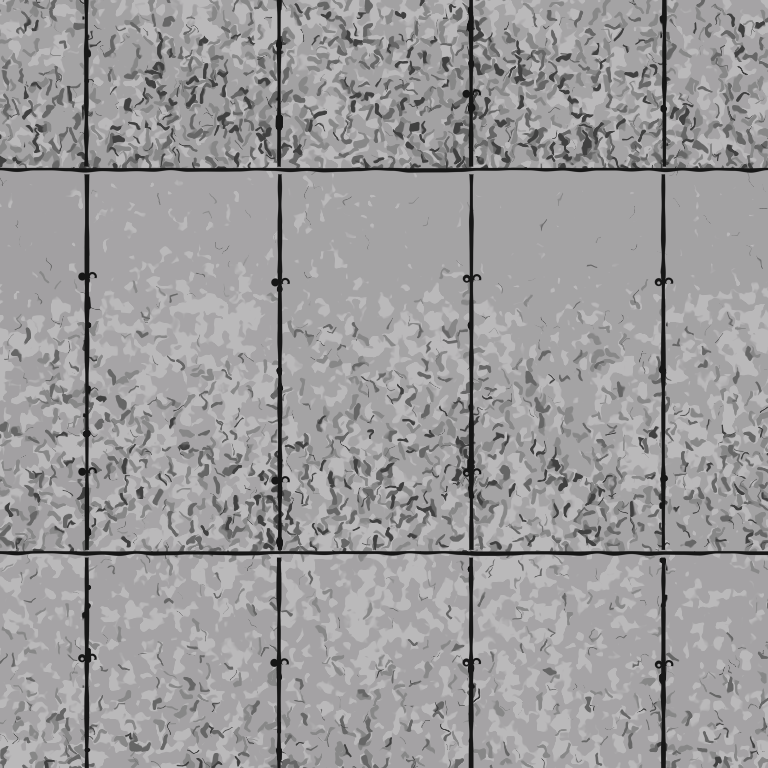
A WebGL 1 fragment shader for this texture:

```glsl
precision highp float;
// Weathered concrete cladding: tall grey panels split by thin black joints.
// Bent strokes, scattered one per grid cell, form the pitting; thresholded
// noise forms the pale wear, and small clips sit along the upright joints.

uniform vec2 u_resolution;

float hash(vec2 p) {
  vec3 q = fract(p.xyx * 0.1031);
  q += dot(q, q.yzx + 33.33);
  return fract((q.x + q.y) * q.z);
}

float noise(vec2 p) {
  vec2 i = floor(p), f = fract(p);
  f = f * f * (3.0 - 2.0 * f);
  return mix(mix(hash(i), hash(i + vec2(1, 0)), f.x),
             mix(hash(i + vec2(0, 1)), hash(i + vec2(1, 1)), f.x), f.y);
}

float segment(vec2 p, vec2 d) {
  return length(p - d * clamp(dot(p, d) / dot(d, d), 0.0, 1.0));
}

// Coverage between 0 and 1 for a signed distance, smoothed over a pixel
float fill(float d, float px) {
  return 1.0 - smoothstep(-0.7 * px, 0.7 * px, d);
}

// Bent strokes; density is the chance that a cell holds one
float flecks(vec2 p, float density, float seed, float px) {
  vec2 cell = floor(p);
  float d = 1.0;
  for (int j = -1; j <= 1; j++) {
    for (int i = -1; i <= 1; i++) {
      vec2 id = cell + vec2(i, j), key = id + seed;
      float size = clamp((density - hash(key)) * 8.0, 0.0, 1.0);
      vec2 center = id + 0.2 + 0.6 * vec2(hash(key + 17.3), hash(key + 41.7));
      float a = 6.283 * hash(key + 73.1);
      float b = a + 1.6 + 2.6 * hash(key + 97.9);
      vec2 armA = vec2(0.75 * cos(a), sin(a)) * 0.55;
      vec2 armB = vec2(0.75 * cos(b), sin(b)) * 0.45;
      float stroke = min(segment(p - center, armA), segment(p - center, armB));
      float radius = 0.12 + 0.1 * hash(key + 59.3);
      if (size > 0.0) d = min(d, stroke - radius * size);
    }
  }
  return fill(d, px);
}

void main() {
  vec2 p = gl_FragCoord.xy / u_resolution;
  float px = 1.0 / min(u_resolution.x, u_resolution.y);

  // Panel grid: four columns and two rows per canvas, offset from the edges
  vec2 pitch = vec2(0.2505, 0.499);
  vec2 grid = (p - vec2(0.113, 0.28)) / pitch;
  vec2 panel = floor(grid);
  float v = fract(grid.y);
  float worn = mod(panel.y, 2.0);
  vec2 joint = (grid - floor(grid + 0.5)) * pitch;
  float jointId = floor(grid.x + 0.5);

  // Wear gathers at the foot of each panel and beside the upright joints
  float patchy = noise(p * 9.0 + 5.0) * 0.6 + noise(p * 23.0) * 0.4;
  float clean = smoothstep(0.6, 0.78, v) * (1.0 - worn);
  float wear = 0.85 * (1.0 - smoothstep(0.12, 0.82, v)) + mix(0.07, 0.2, worn);
  wear += 0.2 * exp(-abs(joint.x) * 70.0) * (1.0 - clean);
  wear *= mix(0.45, 1.55, patchy);

  // Base tone and pale flaking
  vec3 color = vec3(0.642, 0.636, 0.642) + 0.016 * (hash(panel + 8.0) - 0.5);
  vec2 warp = vec2(noise(p * 130.0), noise(p * 130.0 + 60.0)) - 0.5;
  vec2 w = p + warp * 0.008;
  float flake = noise(w * vec2(95, 75)) * 0.6 + noise(w * 150.0 + 31.0) * 0.4;
  float limit = 0.565 + 0.25 * clean - 0.25 * (noise(p * 7.0 + 20.0) - 0.5);
  float pale = smoothstep(-40.0 * px, 40.0 * px, flake - limit);
  color = mix(color, vec3(0.73, 0.725, 0.73), pale);

  // Pitting in three tones, the darkest only where wear is heavy
  vec2 rough = p + warp * 0.007;
  color = mix(color, vec3(0.53), flecks(rough * 60.0, wear * 0.56, 11.0, 60.0 * px));
  color = mix(color, vec3(0.40), flecks(rough * 66.0, wear * 0.38, 211.0, 66.0 * px));
  color = mix(color, vec3(0.25), flecks(rough * 70.0, wear * wear * 0.24, 411.0, 70.0 * px));

  // Joints wander slightly and thicken in places
  vec2 run = vec2(noise(vec2(p.y * 45.0, jointId * 7.0 + 90.0)),
                  noise(vec2(p.x * 45.0, floor(grid.y + 0.5) * 7.0 + 130.0)));
  vec2 shift = vec2(hash(vec2(jointId, panel.y) + 30.0) - 0.5, run.y - 0.5) * 0.002;
  vec2 halfWidth = vec2(0.0019, 0.0015) + 0.0014 * run;
  vec2 edge = abs(joint + shift) - halfWidth;
  edge.x -= 0.003 * smoothstep(0.72, 0.95, noise(p * 85.0 + 70.0)) * (1.0 - clean);
  edge.x = max(edge.x, 0.005 - abs(joint.y + 0.001));
  float line = max(fill(edge.x, px), fill(edge.y, px));

  // Clips: one high on every joint, a second lower on some
  float lowClip = step(hash(vec2(jointId, panel.y) + 50.0), 0.6);
  float level = v > 0.45 ? 0.715 : 0.2;
  float jitter = 0.012 * (hash(vec2(jointId, panel.y + level) + 80.0) - 0.5);
  vec2 q = vec2(joint.x + shift.x, (v - level) * pitch.y + jitter);
  float knob = length(q + vec2(0.006, 0.0)) - 0.0052;
  float hook = abs(length(q - vec2(0.007, 0.0)) - 0.0045) - 0.0014;
  hook = max(hook, -q.y - 0.002);
  float clip = fill(min(knob, hook), px);
  float hole = fill(length(q + vec2(0.006, 0.001)) - 0.002, px);
  clip *= 1.0 - hole * step(0.5, hash(vec2(jointId, panel.y) + 66.0));
  if (v < 0.45) clip *= lowClip;

  color = mix(color, vec3(0.085), max(line, clip));
  gl_FragColor = vec4(color, 1.0);
}
```
